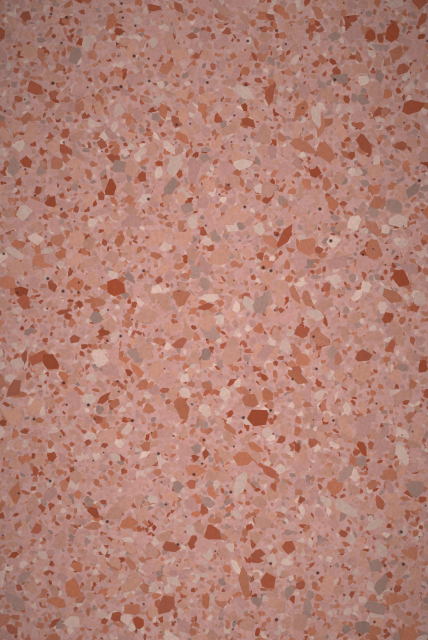
Reproduce this texture procedurally as a WebGL 1 fragment shader.

```glsl
precision highp float;
// Pink terrazzo: angular stone chips of several sizes set in rosy cement.
#define FINEST_CELL 0.0095
#define CELL_GROWTH 1.46
#define CHIP_RADIUS 0.53
#define CHIP_PRESENCE 0.92
#define PRESENCE_DROP 0.19
#define TONE_SPREAD 0.12
#define GRAIN 0.07
#define SPECK_CELL 0.022
#define SPECK_PRESENCE 0.11
#define SHADE_CENTRE 1.02
#define SHADE_FALLOFF 0.14

const vec3 CEMENT = vec3(0.79, 0.60, 0.575);
const vec3 SALMON = vec3(0.76, 0.55, 0.475);
const vec3 ROSE   = vec3(0.75, 0.55, 0.52);
const vec3 ORANGE = vec3(0.71, 0.42, 0.31);
const vec3 BRICK  = vec3(0.62, 0.29, 0.19);
const vec3 CREAM  = vec3(0.82, 0.70, 0.65);
const vec3 MAUVE  = vec3(0.62, 0.49, 0.45);
const vec3 SPECK  = vec3(0.27, 0.17, 0.16);

uniform vec2 u_resolution;

vec3 hash3(vec3 p) {
  p = fract(p * vec3(0.1031, 0.1030, 0.0973));
  p += dot(p, p.yxz + 33.33);
  return fract((p.xxy + p.yxx) * p.zyx);
}

float valueNoise(vec2 p, float seed) {
  vec2 cell = floor(p), f = fract(p);
  f = f * f * (3.0 - 2.0 * f);
  float low = mix(hash3(vec3(cell, seed)).x,
                  hash3(vec3(cell + vec2(1.0, 0.0), seed)).x, f.x);
  float high = mix(hash3(vec3(cell + vec2(0.0, 1.0), seed)).x,
                   hash3(vec3(cell + 1.0, seed)).x, f.x);
  return mix(low, high, f.y);
}

// Stone kinds in proportion to their frequency
vec3 stoneColour(float pick) {
  if (pick < 0.33) return SALMON;
  if (pick < 0.54) return ROSE;
  if (pick < 0.73) return ORANGE;
  if (pick < 0.82) return BRICK;
  if (pick < 0.94) return CREAM;
  return MAUVE;
}

// Irregular convex polygon cut by six random half planes
float chipDistance(vec2 p, float radius, vec3 seed) {
  float d = -radius;
  for (int i = 0; i < 6; i++) {
    vec3 h = hash3(seed + float(i) * 7.3);
    float angle = (float(i) + 0.8 * h.x) * 1.0472;
    d = max(d, dot(p, vec2(cos(angle), sin(angle))) - radius * mix(0.6, 1.0, h.y));
  }
  return d;
}

// Paints one jittered grid of chips over the colour below
vec3 chipLayer(vec3 colour, vec2 p, float size, float presence, float seed, float pixel) {
  vec2 q = p / size;
  float soft = 0.75 * pixel / size;
  for (int y = -1; y <= 1; y++) {
    for (int x = -1; x <= 1; x++) {
      vec2 cell = floor(q) + vec2(float(x), float(y));
      vec3 place = hash3(vec3(cell, seed));
      vec3 form = hash3(vec3(cell, seed + 17.0));
      vec3 tint = hash3(vec3(cell, seed + 41.0));
      vec2 local = q - cell - 0.5 - 0.7 * (place.xy - 0.5);
      if (place.z > presence || dot(local, local) > 1.1) continue;
      float turn = 6.2832 * form.x;
      float c = cos(turn), s = sin(turn);
      float stretch = mix(0.68, 1.0, form.y);
      local = mat2(c, -s, s, c) * local * vec2(stretch, 1.0 / stretch);
      float radius = CHIP_RADIUS * mix(0.55, 1.0, form.z);
      float d = chipDistance(local, radius, vec3(cell, seed + 59.0));
      vec3 stone = stoneColour(tint.x) * (1.0 + TONE_SPREAD * (tint.y - 0.5));
      stone = mix(stone, CEMENT, 0.3 * tint.z);
      colour = mix(colour, stone, 1.0 - smoothstep(-soft, soft, d));
    }
  }
  return colour;
}

// Sparse dark pits
float specks(vec2 p, float pixel) {
  vec2 q = p / SPECK_CELL, cell = floor(q);
  vec3 h = hash3(vec3(cell, 211.0)), k = hash3(vec3(cell, 223.0));
  float d = length(q - cell - mix(vec2(0.2), vec2(0.8), h.xy)) - mix(0.04, 0.12, k.x * k.x);
  float soft = pixel / SPECK_CELL;
  return step(h.z, SPECK_PRESENCE) * (1.0 - smoothstep(-soft, soft, d));
}

void main() {
  vec2 uv = gl_FragCoord.xy / u_resolution;
  vec2 p = gl_FragCoord.xy / u_resolution.y;
  float pixel = 1.0 / u_resolution.y;

  // Cement, then chips from fine to coarse
  vec3 colour = CEMENT * (0.97 + 0.06 * valueNoise(p * 90.0, 3.0));
  float size = FINEST_CELL;
  for (int i = 0; i < 4; i++) {
    float level = float(i);
    colour = chipLayer(colour, p + level * 0.37, size,
                       CHIP_PRESENCE - PRESENCE_DROP * level, 5.0 + 97.0 * level, pixel);
    size *= CELL_GROWTH;
  }

  // Pits, fine grain and light falling off to the corners
  colour = mix(colour, SPECK, 0.85 * specks(p, pixel));
  colour *= 1.0 + GRAIN * (valueNoise(p * 330.0, 7.0) - 0.5);
  vec2 fromCentre = 2.0 * (uv - vec2(0.5, 0.45));
  colour *= SHADE_CENTRE - SHADE_FALLOFF * dot(fromCentre, fromCentre);
  gl_FragColor = vec4(colour, 1.0);
}
```
